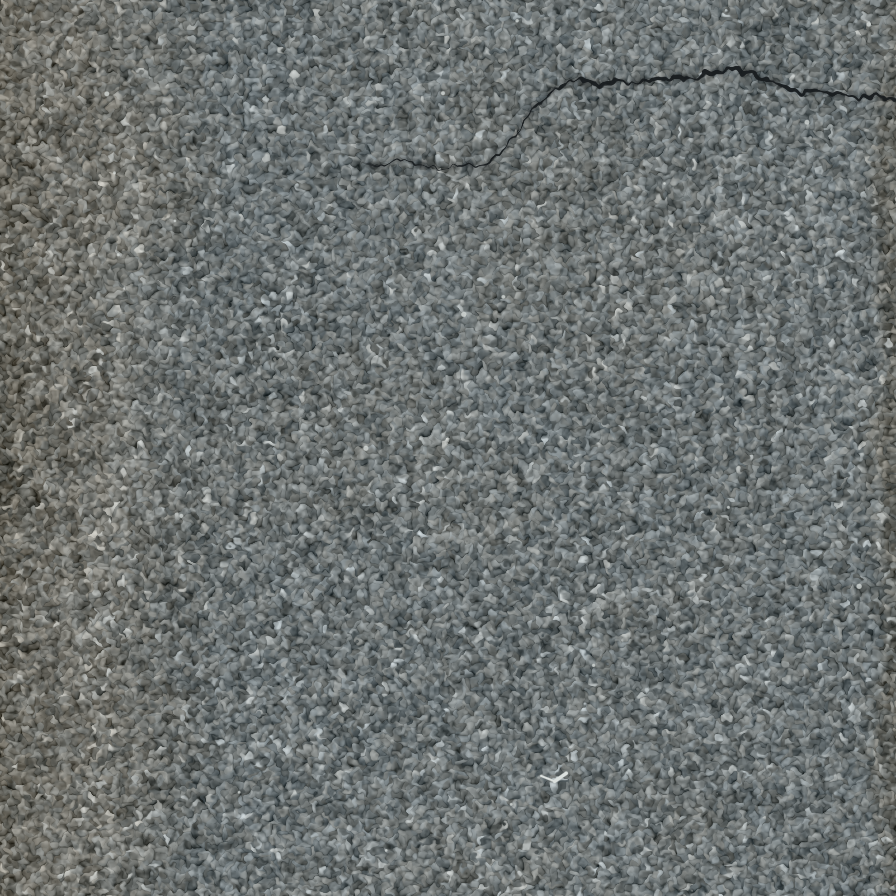
Write a Shadertoy shader that draws this texture.

```glsl
// Weathered grey asphalt: packed stone flakes, faint worn streaks and one thin crack.

const vec3 COOL_GREY = vec3(0.440, 0.466, 0.469);
const vec3 WARM_GREY = vec3(0.456, 0.456, 0.432);
const vec3 EDGE_BROWN = vec3(0.395, 0.387, 0.352);
const vec3 CRACK_DARK = vec3(0.09, 0.105, 0.115);
const vec3 CHIP_WHITE = vec3(0.86, 0.88, 0.87);

const float FLAKES = 150.0;         // flakes across the canvas
const float FLAKE_SOFTNESS = 11.0;  // higher is sharper
const float FLAKE_CONTRAST = 0.26;
const float GAP_DEPTH = 0.13;
const float RELIEF = 0.10;
const float WARP = 0.95;            // raggedness of the flakes, in flake widths
const float GRIT_SCALE = 235.0;
const float GRIT_CONTRAST = 0.17;
const float CRACK_START = 0.395;
const float CHIP_GRID = 13.0;
const vec2 LIGHT_DIR = vec2(-0.5, 0.87);

float hash(vec2 p) {
    return fract(sin(dot(p, vec2(127.1, 311.7))) * 43758.5453);
}

vec2 hash2(vec2 p) {
    return vec2(hash(p), hash(p + 57.3));
}

float noise(vec2 p) {
    vec2 i = floor(p), f = fract(p);
    f = f * f * (3.0 - 2.0 * f);
    return mix(mix(hash(i), hash(i + vec2(1, 0)), f.x),
               mix(hash(i + vec2(0, 1)), hash(i + vec2(1, 1)), f.x), f.y);
}

float fbm(vec2 p) {
    return 0.55 * noise(p) + 0.3 * noise(p * 2.1 + 7.3) + 0.15 * noise(p * 4.3 + 19.1);
}

// Blended elongated flakes: x = brightness offset, y = warm or cool shift.
vec2 flakes(vec2 p) {
    vec2 cell = floor(p), sum = vec2(0.0);
    float total = 0.0001, nearest = 9.0;
    for (int y = -1; y <= 1; y++)
    for (int x = -1; x <= 1; x++) {
        vec2 id = cell + vec2(x, y);
        vec2 d = p - id - 0.1 - 0.8 * hash2(id);
        float angle = 6.2832 * hash(id + 11.7);
        float along = dot(d, vec2(cos(angle), sin(angle)));
        float dist2 = 1.6 * dot(d, d) - 1.2 * along * along;
        float pick = hash(id + 31.9);
        float tone = FLAKE_CONTRAST * (pick - 0.5) + 0.13 * smoothstep(0.92, 1.0, pick);
        tone += RELIEF * dot(d, LIGHT_DIR);
        float weight = exp(-FLAKE_SOFTNESS * dist2);
        sum += weight * vec2(tone, hash(id + 73.1) - 0.5);
        total += weight;
        nearest = min(nearest, dist2);
    }
    sum /= total;
    sum.x -= GAP_DEPTH * smoothstep(0.3, 0.75, sqrt(nearest));
    return sum;
}

// Height of the crack line at x: a low run, a climb, a hump and a late dip.
float crackHeight(float x) {
    float y = mix(0.817, 0.909, smoothstep(0.53, 0.635, x));
    float hump = (x - 0.81) / 0.035;
    y += 0.012 * exp(-hump * hump) - 0.015 * smoothstep(0.84, 0.9, x);
    y += 0.010 * (noise(vec2(x * 45.0, 3.0)) - 0.5);
    return y + 0.006 * (noise(vec2(x * 170.0, 8.0)) - 0.5);
}

float crackMask(vec2 p, float blur) {
    p += 0.004 * (vec2(noise(p * 140.0), noise(p * 140.0 + 9.0)) - 0.5);
    float y = crackHeight(p.x);
    float slope = (crackHeight(p.x + 0.002) - crackHeight(p.x - 0.002)) / 0.004;
    float dist = abs(p.y - y) / sqrt(1.0 + slope * slope);
    float width = mix(0.0010, 0.0020, smoothstep(0.59, 0.63, p.x));
    width *= 0.3 + 1.3 * noise(p * 110.0);
    float body = 0.95 * (1.0 - smoothstep(width - blur, width + blur, dist));
    float halo = 0.5 * noise(p * 130.0 + 3.0) * exp(-dist * dist / 0.00002);
    return max(body, halo) * smoothstep(CRACK_START, CRACK_START + 0.03, p.x);
}

float segment(vec2 p, vec2 a, vec2 b) {
    vec2 pa = p - a, ba = b - a;
    return length(pa - ba * clamp(dot(pa, ba) / dot(ba, ba), 0.0, 1.0));
}

// Rare pale chips, and one bent sliver near the bottom.
float chipMask(vec2 p, float blur) {
    vec2 g = p * CHIP_GRID, id = floor(g);
    vec2 center = (id + 0.2 + 0.6 * hash2(id + 5.0)) / CHIP_GRID;
    float radius = mix(0.0014, 0.0030, hash(id + 41.0));
    float dots = 1.0 - smoothstep(radius - blur, radius + blur, length(p - center));
    dots *= 0.75 * step(0.86, hash(id + 23.0));
    vec2 bend = vec2(0.619, 0.128);
    float sliver = min(segment(p, bend, bend + vec2(-0.015, 0.006)) + 0.0008,
                       segment(p, bend, bend + vec2(0.013, 0.009)));
    return max(dots, 1.0 - smoothstep(0.002 - blur, 0.002 + blur, sliver));
}

void mainImage(out vec4 fragColor, in vec2 fragCoord) {
    vec2 p = fragCoord / iResolution.y;
    float blur = max(0.0009, 0.7 / iResolution.y);

    // Broad stains and worn bands
    float patches = fbm(p * 6.0 + 2.0) - 0.5;
    float warmth = 1.0 - smoothstep(0.06, 0.27, p.x + 0.12 * patches);
    warmth += 0.2 * smoothstep(0.05, 0.2, fbm(p * 4.0 + 31.0) - 0.5);
    vec3 color = mix(COOL_GREY, WARM_GREY, clamp(warmth, 0.0, 1.0));
    float sides = 1.0 - smoothstep(0.0, 0.07, p.x + 0.06 * patches);
    sides += smoothstep(0.965, 1.0, p.x + 0.06 * patches);
    color = mix(color, EDGE_BROWN, 0.6 * min(sides, 1.0));
    float streak = (p.x - 0.1 - 0.065 * p.y) / 0.022;
    float shade = 0.06 * exp(-streak * streak) * noise(vec2(p.x * 9.0, p.y * 8.0));
    float shadow = (p.x - 0.2) / 0.035;
    shade -= 0.035 * exp(-shadow * shadow) * noise(p * 7.0 + 13.0);
    shade += 0.04 * patches + 0.035 * (noise(p * 32.0) - 0.5);

    // Stone flakes and fine grit
    vec2 warp = vec2(noise(p * 190.0), noise(p * 190.0 + 40.0)) - 0.5;
    vec2 stone = flakes(p * FLAKES + WARP * warp);
    float grit = GRIT_CONTRAST * (noise(p * GRIT_SCALE + 4.0) - 0.5);
    color += shade + stone.x + grit + 0.012;
    color += 0.022 * stone.y * vec3(1.0, 0.0, -1.0);

    // Chips and crack
    color = mix(color, CHIP_WHITE, chipMask(p, blur));
    color = mix(color, CRACK_DARK, crackMask(p, blur));
    fragColor = vec4(clamp(color, 0.0, 1.0), 1.0);
}
```
